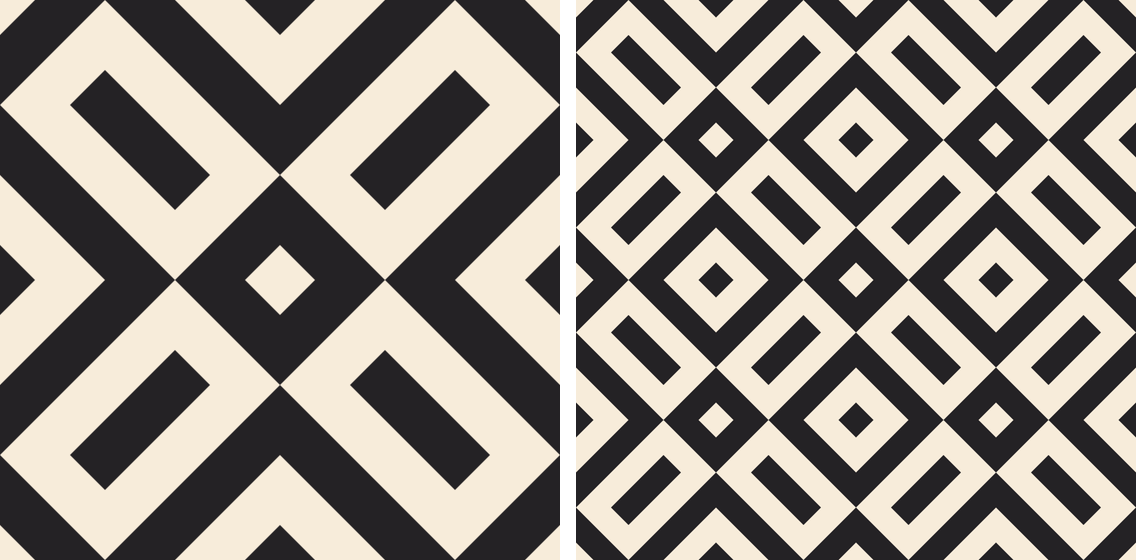
Left, the tile; right, the same tile 2 across and 2 down.
Reproduce this pattern procedurally as a Shadertoy shader.

```glsl
// Geometric weave of nested diamonds and slanted bars in two flat colours.
// On diagonal axes, alternating wide and narrow bands form a checker of boxes;
// each box holds concentric stripes that flip tone at every step inward.

const float GRID = 16.0;        // units across the canvas, one repeat
const float NARROW_HALF = 3.0;  // half width of the narrow diagonal band
const float STRIPE = 2.0;       // thickness of each concentric stripe

const vec3 CREAM = vec3(0.969, 0.925, 0.855);
const vec3 CHARCOAL = vec3(0.141, 0.133, 0.145);

// Distance to the nearest multiple of the period
vec2 foldToNearest(vec2 p, float period) {
    return abs(p - period * round(p / period));
}

// Triangle wave: zero at every multiple of width, positive in the first stripe
float stripeWave(float depth, float width) {
    return 0.5 * width - abs(mod(depth + 0.5 * width, 2.0 * width) - width);
}

// Signed field of the pattern: positive in cream, negative in charcoal
float weaveField(vec2 p) {
    vec2 diagonal = vec2(p.x + p.y, p.x - p.y);
    vec2 edge = foldToNearest(diagonal, GRID) - NARROW_HALF;
    float depth = min(abs(edge.x), abs(edge.y));
    float checker = edge.x * edge.y < 0.0 ? 1.0 : -1.0;
    return checker * stripeWave(depth, STRIPE);
}

// Edge coverage over one pixel
float coverage(float field, float pixelSize) {
    return clamp(0.5 + field / pixelSize, 0.0, 1.0);
}

void mainImage(out vec4 fragColor, in vec2 fragCoord) {
    vec2 p = GRID * fragCoord / iResolution.xy;

    // The diagonal axes stretch distances by sqrt(2)
    float pixelSize = sqrt(2.0) * GRID / min(iResolution.x, iResolution.y);
    float cream = coverage(weaveField(p), pixelSize);

    fragColor = vec4(mix(CHARCOAL, CREAM, cream), 1.0);
}
```
